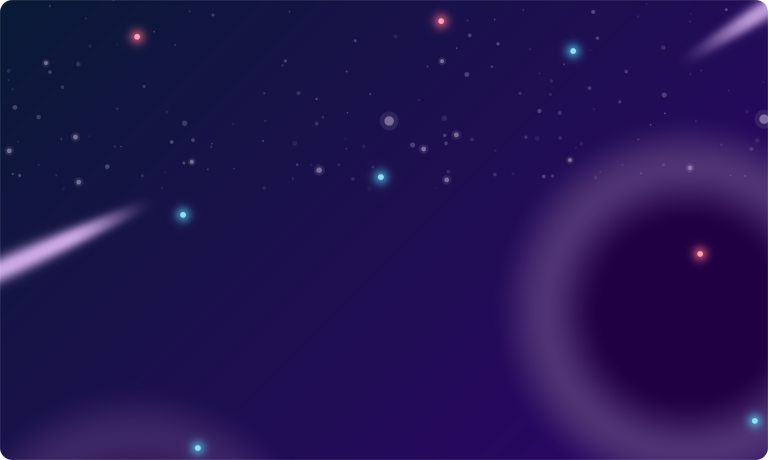
A Shadertoy shader for this background:

```glsl
// Lengths are fractions of the canvas height
const vec3 SKY_TEAL = vec3(0.025, 0.105, 0.195);
const vec3 SKY_INDIGO = vec3(0.105, 0.065, 0.300);
const vec3 SKY_VIOLET = vec3(0.165, 0.025, 0.390);
const vec3 RING_COLOR = vec3(0.315, 0.205, 0.455);
const vec3 CORE_COLOR = vec3(0.125, 0.000, 0.260);
const vec3 DIM_CORE = vec3(0.200, 0.070, 0.300);
const vec3 STREAK_COLOR = vec3(0.830, 0.690, 0.930);
const vec3 DUST_COLOR = vec3(0.680, 0.630, 0.760);
const vec3 RED_STAR = vec3(1.000, 0.420, 0.530);
const vec3 CYAN_STAR = vec3(0.320, 0.820, 0.960);
const vec2 RING_CENTER = vec2(1.496, 0.326);
const vec2 LOW_RING_CENTER = vec2(0.293, -0.260);
const float RING_INNER = 0.185;
const float RING_PEAK = 0.310;
const float RING_OUTER = 0.430;
const float STAR_RADIUS = 0.0062;
const float STAR_GLOW = 0.017;
const float CORNER_RADIUS = 0.027;
const int RED_COUNT = 3;

// Red anchors first, then cyan
const vec2 STARS[8] = vec2[8](
    vec2(0.298, 0.920), vec2(0.959, 0.954), vec2(1.522, 0.448),
    vec2(1.246, 0.889), vec2(0.828, 0.615), vec2(0.398, 0.533),
    vec2(0.430, 0.026), vec2(1.641, 0.085));

// Larger dust: position and radius
const vec3 DUST[14] = vec3[14](
    vec3(0.846, 0.737, 0.012), vec3(1.661, 0.741, 0.012),
    vec3(0.694, 0.630, 0.007), vec3(0.100, 0.863, 0.005),
    vec3(0.020, 0.672, 0.006), vec3(0.164, 0.702, 0.006),
    vec3(0.171, 0.604, 0.006), vec3(0.921, 0.676, 0.006),
    vec3(0.992, 0.707, 0.006), vec3(0.961, 0.867, 0.005),
    vec3(0.417, 0.648, 0.005), vec3(1.239, 0.652, 0.005),
    vec3(1.500, 0.635, 0.006), vec3(0.971, 0.609, 0.006));

vec3 hash3(vec2 cell) {
    vec3 q = fract(cell.xyx * vec3(0.1031, 0.1030, 0.0973));
    q += dot(q, q.yxz + 33.33);
    return fract((q.xxy + q.yzz) * q.zyx);
}

float disc(float d, float radius, float edge) {
    return 1.0 - smoothstep(radius - edge, radius + edge, d);
}

vec3 skyGradient(float t) {
    vec3 c = mix(SKY_TEAL, SKY_INDIGO, smoothstep(-0.15, 0.5, t));
    return mix(c, SKY_VIOLET, smoothstep(0.35, 0.95, t));
}

vec3 addRing(vec3 base, vec2 p, vec3 core, float strength) {
    float d = length(p);
    float halo = 1.0 - smoothstep(RING_PEAK, RING_OUTER, d);
    float hole = 1.0 - smoothstep(RING_INNER, RING_PEAK, d);
    return mix(mix(base, RING_COLOR, halo * strength), core, hole);
}

// Soft beam widening away from its tip
float streak(vec2 p, vec2 tip, vec2 tail) {
    vec2 dir = normalize(tail - tip);
    vec2 q = p - tip;
    float along = dot(q, dir);
    float across = dir.x * q.y - dir.y * q.x;
    float width = mix(0.016, 0.026, smoothstep(0.0, 0.35, along));
    return smoothstep(-0.02, 0.20, along) * exp(-pow(abs(across) / width, 2.4));
}

// One faint speck per occupied cell, within the upper band
float faintDust(vec2 p, float size, float seed, float edge) {
    vec2 cell = floor(p / size);
    vec3 h = hash3(cell + seed);
    vec2 center = (cell + 0.2 + 0.6 * h.xy) * size;
    vec3 kind = hash3(cell + seed + 57.0);
    float radius = mix(0.0015, 0.006, kind.x * kind.x);
    float band = smoothstep(0.585, 0.600, center.y);
    float chance = step(kind.y, mix(0.55, 0.25, smoothstep(0.65, 0.95, center.y)));
    return disc(length(p - center), radius, edge) * band * chance * mix(0.10, 0.40, h.z);
}

void mainImage(out vec4 fragColor, in vec2 fragCoord) {
    vec2 p = fragCoord / iResolution.y;
    float aspect = iResolution.x / iResolution.y;
    float edge = 0.75 / iResolution.y;
    vec3 color = skyGradient((p.x + 1.0 - p.y) / (aspect + 1.0));

    // Ringed bodies
    color = addRing(color, p - RING_CENTER, CORE_COLOR, 0.95);
    color = addRing(color, p - LOW_RING_CENTER, DIM_CORE, 0.60);

    // Dust and its pale halos
    for (int i = 0; i < 2; i++) {
        float layer = float(i);
        float speck = faintDust(p, 0.055 + 0.018 * layer, 11.0 + 31.0 * layer, edge);
        color = mix(color, DUST_COLOR, speck);
    }
    for (int i = 0; i < 14; i++) {
        float d = length(p - DUST[i].xy);
        float r = DUST[i].z;
        color = mix(color, DUST_COLOR, 0.14 * disc(d, r * 1.7, edge));
        color = mix(color, DUST_COLOR, 0.60 * disc(d, r * 0.85, edge));
    }

    // Light streaks
    color = mix(color, STREAK_COLOR, 0.95 * streak(p, vec2(0.326, 0.559), vec2(0.0, 0.413)));
    color = mix(color, STREAK_COLOR, 0.85 * streak(p, vec2(1.483, 0.865), vec2(1.670, 0.983)));

    // Glowing stars
    for (int i = 0; i < 8; i++) {
        float d = length(p - STARS[i]);
        vec3 tint = i < RED_COUNT ? RED_STAR : CYAN_STAR;
        color = mix(color, tint, 0.60 * exp(-d * d / (STAR_GLOW * STAR_GLOW)));
        color = mix(color, mix(tint, vec3(1.0), 0.35), disc(d, STAR_RADIUS, edge));
    }

    // Rounded canvas corners
    vec2 corner = abs(p - 0.5 * vec2(aspect, 1.0)) - 0.5 * vec2(aspect, 1.0) + CORNER_RADIUS;
    float outside = length(max(corner, 0.0)) - CORNER_RADIUS;
    color = mix(color, vec3(1.0), smoothstep(-edge, edge, outside));
    fragColor = vec4(color, 1.0);
}
```
